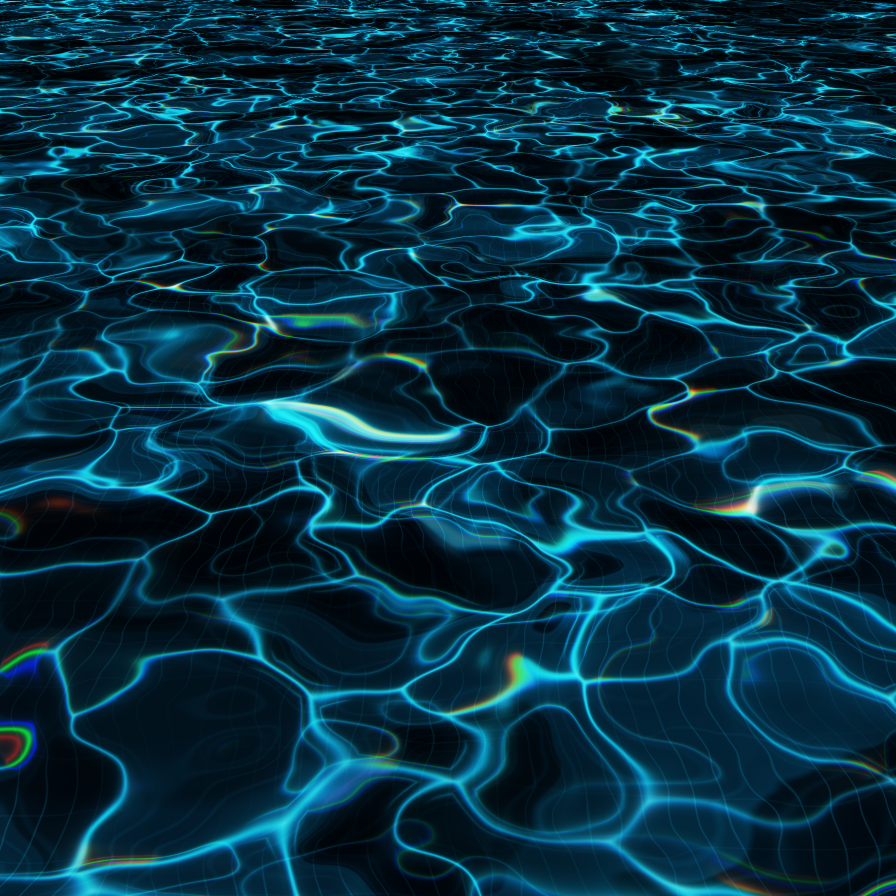
Give the GLSL for this texture, as a Shadertoy shader.

```glsl
// Night pool seen at a low angle: a web of cyan caustic light over dark water.
// A perspective plane carries warped Voronoi edges, noise contours and tile
// lines; each colour channel is shifted a little to give prismatic fringes.

float hash(vec2 p) {
    return fract(sin(dot(p, vec2(127.1, 311.7))) * 43758.5453);
}

float noise(vec2 p) {
    vec2 i = floor(p), f = fract(p);
    f = f * f * f * (f * (f * 6.0 - 15.0) + 10.0);
    return mix(mix(hash(i), hash(i + vec2(1, 0)), f.x),
               mix(hash(i + vec2(0, 1)), hash(i + vec2(1, 1)), f.x), f.y);
}

vec2 noise2(vec2 p) {
    return vec2(noise(p), noise(p + vec2(41.3, 17.9))) - 0.5;
}

// x: closeness to a cell edge, y: closeness to a cell corner (0 = on it)
vec2 cellWeb(vec2 p) {
    vec2 cell = floor(p);
    vec3 near = vec3(9.0);
    for (int j = -1; j <= 1; j++)
    for (int i = -1; i <= 1; i++) {
        vec2 c = cell + vec2(i, j);
        vec2 seed = c + 0.1 + 0.8 * vec2(hash(c), hash(c + 57.0));
        float d = length(seed - p);
        if (d < near.x) near = vec3(d, near.xy);
        else if (d < near.y) near = vec3(near.x, d, near.y);
        else near.z = min(near.z, d);
    }
    return near.yz - near.x;
}

vec3 pool(vec2 uv) {
    // Perspective plane, stretched towards a horizon above the canvas
    float depth = 1.0 / (1.2 - uv.y);
    vec2 plane = vec2((uv.x - 0.5) * depth, 1.5 * depth) * 5.2 + vec2(20.0, 3.0);
    float far = smoothstep(0.5, 1.0, uv.y);
    vec2 sway = noise2(plane * 0.9);
    vec2 p = plane + 1.1 * sway + 0.5 * noise2(plane * 2.1 + 9.0);

    // Deep water with translucent sheets that end in a sharp fold
    float swell = 0.65 * noise(p * 0.8 + 5.0) + 0.35 * noise(p * 1.9 + 31.0);
    float fold = smoothstep(0.54, 0.56, swell) * exp(-7.0 * max(swell - 0.55, 0.0));
    vec3 col = mix(vec3(0.0, 0.02, 0.045), vec3(0.008, 0.095, 0.155), smoothstep(0.3, 0.75, swell));
    col += vec3(0.008, 0.13, 0.19) * fold * (0.2 + 0.9 * noise(p * 0.6 + 70.0));

    // Nested ripple bands and fine tile joints, bent by the surface
    float band = abs(fract(swell * 9.0 + 0.5 * sway.x) - 0.5);
    col += vec3(0.01, 0.10, 0.14) * smoothstep(0.16, 0.0, band) * noise(p * 1.1 + 19.0) * (0.5 + far);
    vec2 tile = abs(fract((plane + 0.4 * sway + 0.1 * noise2(plane * 3.5)) * vec2(7.0, 2.5)) - 0.5);
    float joint = smoothstep(0.055, 0.0, tile.x) + 0.3 * smoothstep(0.03, 0.0, tile.y);
    col += vec3(0.02, 0.17, 0.21) * joint * (1.0 - far) * noise(plane * 1.3 + 13.0);

    // Caustic web and closed rings, one evaluation per colour channel
    float spark = smoothstep(0.70, 0.86, noise(p * 2.2 + 90.0)) * (1.0 - 0.7 * far);
    float width = mix(0.03, 0.13, pow(noise(p * 1.5 + 23.0), 3.0)) + 0.02 * far;
    float power = 0.35 + 1.1 * noise(p * 1.1 + 61.0);
    vec3 tint = mix(vec3(0.05, 0.66, 0.86), vec3(0.6, 1.0, 0.85), spark);
    for (int c = 0; c < 3; c++) {
        vec2 q = p + vec2(0.4, 1.0) * (float(c) - 1.0) * (0.008 + 0.05 * spark);
        vec2 web = cellWeb(q);
        float line = exp(-pow(web.x / width, 1.5)) + 0.2 * exp(-web.x / (3.5 * width));
        float ring = exp(-abs(noise(q * 1.35 + 47.0) - 0.74) / 0.022);
        float wisp = exp(-abs(noise(q * 1.1 + 83.0) - 0.45) / 0.011);
        float twin = exp(-abs(web.x - 0.17) / 0.018) * smoothstep(0.5, 0.8, noise(p * 1.3 + 37.0));
        float knot = exp(-web.y / 0.055) * (0.6 + 1.5 * spark);
        float light = power * (line + 0.65 * ring + 0.35 * wisp + 0.5 * twin);
        col[c] += tint[c] * light + mix(tint[c], 0.8, 0.35) * knot;
    }

    // Black reflections, wider in the distance and to the right
    float shade = noise(plane * vec2(0.6, 0.9) + 7.0 + sway);
    shade = smoothstep(0.52, 0.68, shade + 0.2 * far * (uv.x - 0.3));
    col *= 1.0 - shade * mix(0.35, 0.75, far);

    // Soft shoulder keeps the hottest light from clipping flat
    return mix(col, 1.0 - exp(-1.8 * col), smoothstep(0.3, 1.0, col));
}

void mainImage(out vec4 fragColor, in vec2 fragCoord) {
    // Four samples per pixel keep the distant ripples smooth
    vec3 sum = vec3(0.0);
    for (int k = 0; k < 4; k++) {
        vec2 offset = vec2(k % 2, k / 2) * 0.5 - 0.25;
        sum += pool((fragCoord + offset) / iResolution.xy);
    }
    fragColor = vec4(sum / 4.0, 1.0);
}
```
